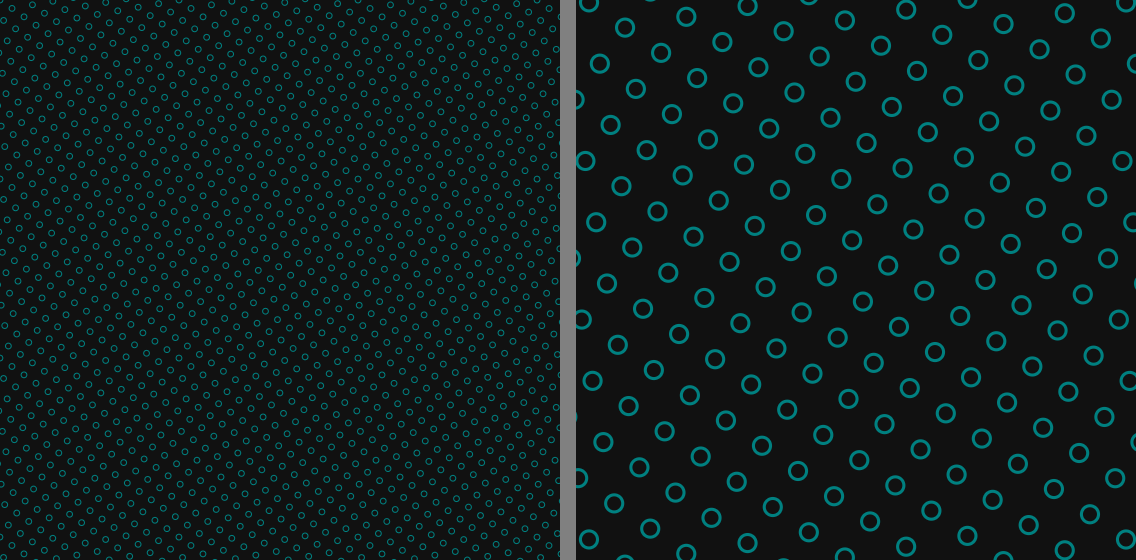
Left, the full canvas; right, a detail of the centre.
Reproduce this pattern procedurally as a Shadertoy shader.

```glsl
// Small teal rings on a near-black ground, set on a tilted square lattice.
// Each tile holds a ring at its corners and one at its centre; turning the
// plane a further 45 degrees makes that a plain grid with one ring per cell.

const float TILES       = 27.0;      // tiles along one canvas height
const float TILT        = 10.0;      // tilt of the tile rows, degrees
const float RING_RADIUS = 0.00508;   // to the middle of the line
const float LINE_WIDTH  = 0.00183;
const vec3  GROUND      = vec3(0.067);
const vec3  TEAL        = vec3(0.0, 0.5, 0.5);

vec2 rotate(vec2 p, float angle) {
    float c = cos(angle), s = sin(angle);
    return vec2(c * p.x + s * p.y, c * p.y - s * p.x);
}

// Offset from the nearest point of a square grid
vec2 nearestOffset(vec2 p, float spacing) {
    return p - spacing * floor(p / spacing + 0.5);
}

// Share of a pixel covered by a disc, from the distance to its centre
float discCoverage(float dist, float radius, float pixel) {
    return clamp((radius - dist) / pixel + 0.5, 0.0, 1.0);
}

// Outer disc less inner disc, which keeps lines thinner than a pixel correct
float ringCoverage(vec2 offset, float pixel) {
    float dist = length(offset);
    float halfLine = 0.5 * LINE_WIDTH;
    return discCoverage(dist, RING_RADIUS + halfLine, pixel)
         - discCoverage(dist, RING_RADIUS - halfLine, pixel);
}

void mainImage(out vec4 fragColor, in vec2 fragCoord) {
    float pixel = 1.0 / iResolution.y;

    // The lattice is anchored at the upper left corner
    vec2 p = fragCoord * pixel - vec2(0.0, 1.0);

    // Centred tiles as a plain grid
    vec2 grid = rotate(p, radians(TILT - 45.0));
    float spacing = 1.0 / (TILES * sqrt(2.0));

    float ring = ringCoverage(nearestOffset(grid, spacing), pixel);
    fragColor = vec4(mix(GROUND, TEAL, ring), 1.0);
}
```
